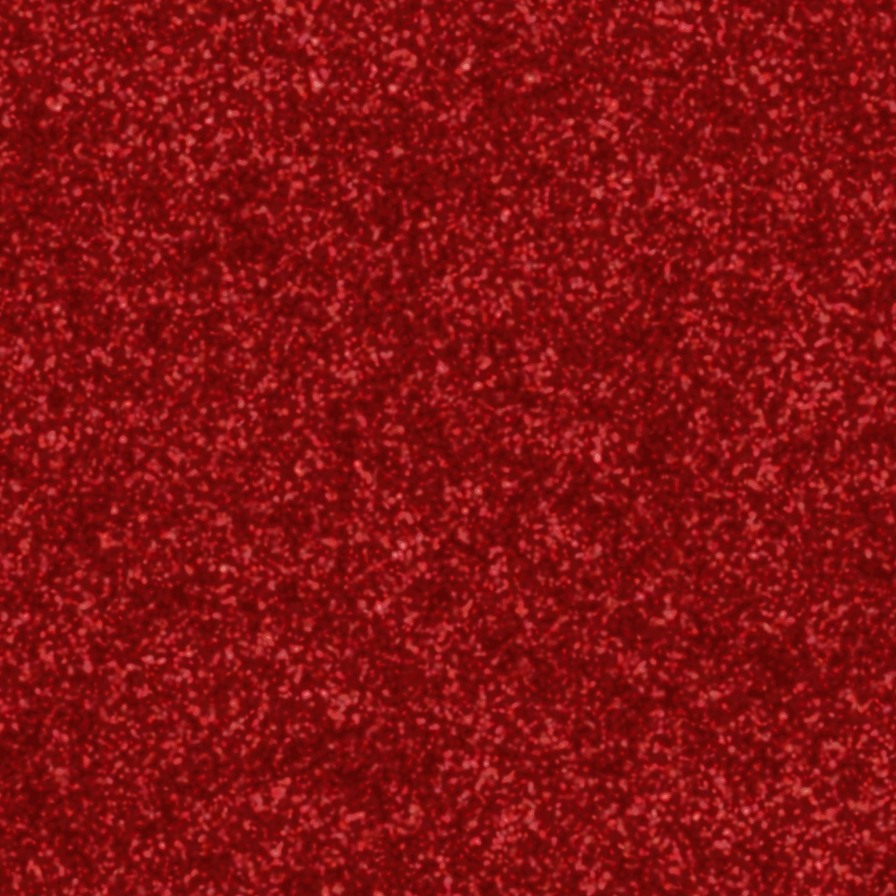
A WebGL 1 fragment shader for this texture:

```glsl
precision highp float;
// Fine red glitter: soft, rounded flakes in loose clumps over a dark crimson ground.

uniform vec2 u_resolution;

const float COARSE_GRAINS = 102.0;  // flakes across the canvas, large layer
const float FINE_GRAINS   = 136.0;  // flakes across the canvas, small layer
const float GRAIN_RADIUS  = 0.43;   // in cells
const float MAX_STRETCH   = 1.22;   // longest flake axis relative to a disc
const float CLUMP_SCALE   = 38.0;
const float PATCH_SCALE   = 17.0;
const float DRIFT_SCALE   = 5.0;
const float CLUMP_AMOUNT  = 0.50;
const float PATCH_AMOUNT  = 0.60;
const float DRIFT_AMOUNT  = 0.32;
const float CLUMP_GLOW    = 0.16;   // light that clumps add between flakes
const float GRIT_SCALE    = 170.0;
const float GRIT_AMOUNT   = 0.08;
const float PALE_SCALE    = 80.0;
const float PALE_AMOUNT   = 0.13;
const float WARM_SCALE    = 55.0;
const float WARM_AMOUNT   = 0.04;

const vec3 SHADOW  = vec3(0.37, 0.025, 0.02);
const vec3 GARNET  = vec3(0.45, 0.04, 0.04);
const vec3 CRIMSON = vec3(0.52, 0.04, 0.05);
const vec3 SCARLET = vec3(0.61, 0.08, 0.09);
const vec3 ROSE    = vec3(0.66, 0.14, 0.145);
const vec3 SPARKLE = vec3(0.77, 0.21, 0.22);
const vec3 GLINT   = vec3(0.90, 0.42, 0.39);

vec3 hash3(vec2 p) {
  vec3 q = fract(vec3(p.xyx) * vec3(0.1031, 0.1030, 0.0973));
  q += dot(q, q.yxz + 33.33);
  return fract((q.xxy + q.yzz) * q.zyx);
}

float cornerSlope(vec2 corner, vec2 offset) {
  float angle = 6.2832 * hash3(corner).x;
  return dot(vec2(cos(angle), sin(angle)), offset);
}

// Gradient noise, roughly -0.7 to 0.7
float gradientNoise(vec2 p) {
  vec2 i = floor(p);
  vec2 f = fract(p);
  vec2 w = f * f * f * (f * (f * 6.0 - 15.0) + 10.0);
  vec2 e = vec2(1.0, 0.0);
  float low = mix(cornerSlope(i, f), cornerSlope(i + e.xy, f - e.xy), w.x);
  float high = mix(cornerSlope(i + e.yx, f - e.yx), cornerSlope(i + e.xx, f - e.xx), w.x);
  return mix(low, high, w.y);
}

// Summed light of the soft elliptical flakes around a point
float flakes(vec2 uv, float scale, float seed) {
  vec2 p = uv * scale;
  vec2 cell = floor(p);
  float pixel = scale / min(u_resolution.x, u_resolution.y);
  float light = 0.0;
  for (int y = -1; y <= 1; y++) {
    for (int x = -1; x <= 1; x++) {
      vec2 id = cell + vec2(float(x), float(y));
      vec3 place = hash3(id + seed);
      vec3 look = hash3(id + seed + 217.0);
      float angle = 3.1416 * place.z;
      float c = cos(angle);
      float s = sin(angle);
      vec2 d = mat2(c, -s, s, c) * (p - id - place.xy);
      float stretch = mix(1.0, MAX_STRETCH, look.y);
      d *= vec2(1.0 / stretch, stretch);
      float radius = GRAIN_RADIUS * mix(0.85, 1.15, look.z);
      float spread = radius * radius + 0.06 * pixel * pixel;
      light += look.x * look.x * exp(-dot(d, d) / spread);
    }
  }
  return light;
}

// Colour ramp from the dark ground to the brightest glint
vec3 glitterColor(float tone) {
  vec3 color = mix(SHADOW, GARNET, smoothstep(-0.03, 0.14, tone));
  color = mix(color, CRIMSON, smoothstep(0.18, 0.33, tone));
  color = mix(color, SCARLET, smoothstep(0.34, 0.54, tone));
  color = mix(color, ROSE, smoothstep(0.54, 0.78, tone));
  color = mix(color, SPARKLE, smoothstep(0.78, 1.08, tone));
  return mix(color, GLINT, smoothstep(1.25, 2.30, tone));
}

void main() {
  vec2 uv = gl_FragCoord.xy / min(u_resolution.x, u_resolution.y);

  // Grains, brightened and dimmed in clumps, patches and slow drifts
  float light = flakes(uv, COARSE_GRAINS, 11.0) + flakes(uv + 0.37, FINE_GRAINS, 503.0);
  float clump = CLUMP_AMOUNT * gradientNoise(uv * CLUMP_SCALE + 31.0)
              + PATCH_AMOUNT * gradientNoise(uv * PATCH_SCALE + 47.0)
              + DRIFT_AMOUNT * gradientNoise(uv * DRIFT_SCALE + 67.0);
  float grit = GRIT_AMOUNT * gradientNoise(uv * GRIT_SCALE + 5.0);
  float tone = 0.93 * light * (1.0 + clump) + CLUMP_GLOW * clump + grit;

  // Flakes vary from pure red to pale, and from orange to pink
  float lit = clamp(tone, 0.0, 1.0);
  float pale = PALE_AMOUNT * lit * gradientNoise(uv * PALE_SCALE + 90.0);
  float warm = WARM_AMOUNT * lit * gradientNoise(uv * WARM_SCALE + 13.0);
  vec3 color = glitterColor(tone) + vec3(-0.3 * pale, pale + warm, pale - warm);

  gl_FragColor = vec4(clamp(color, 0.0, 1.0), 1.0);
}
```
